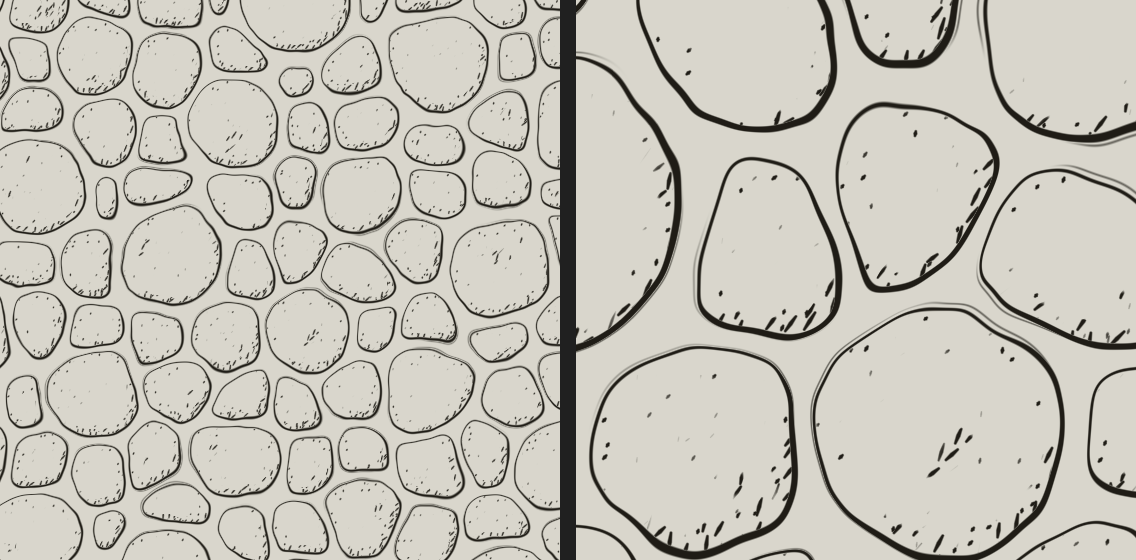
Left, the full canvas; right, a detail of the centre.
Write a WebGL 1 fragment shader that draws this texture.

```glsl
precision highp float;
// Hand-inked wall of rounded field stones with hatching and stipple.
uniform vec2 u_resolution;

const vec3 PAPER = vec3(0.85, 0.84, 0.80);
const vec3 INK = vec3(0.12, 0.11, 0.085);
const float STONES = 8.4;          // stone slots across the canvas
const float JITTER = 0.42;         // scatter of stone centres, in slots
const float GAP = 0.0055;          // half width of the joints
const float THIN = 0.0009;         // outline half width on the lit side
const float THICK = 0.0020;        // outline half width on the shaded side
const vec2 SHADE_DIR = vec2(0.55, -0.83);
const float HATCHES = 92.0;        // hatch cells across the canvas
const float DOTS = 78.0;           // stipple cells across the canvas
const float SLANT = 1.05;          // hatch angle in radians

float hash1(vec2 p) {
  return fract(sin(dot(p, vec2(127.1, 311.7))) * 43758.55);
}

vec2 hash2(vec2 p) {
  return vec2(hash1(p + 3.7), hash1(p.yx + 19.3));
}

// Layered sines, about -1 to 1.
float waves(vec2 p) {
  return 0.5 * sin(p.x + 1.7 * sin(p.y * 0.8))
       + 0.5 * sin(p.y * 1.3 - p.x * 0.6 + 1.4 * sin(p.x * 0.9 + 2.0));
}

// Centre (xy) and weight radius (z): every fifth slot holds a big stone
// that pushes its four neighbours outward.
vec3 stone(vec2 slot) {
  float kind = floor(mod(slot.x + 2.0 * slot.y + 0.5, 5.0));
  vec4 side = vec4(1.0) - step(0.5, abs(vec4(1.0, 4.0, 2.0, 3.0) - kind));
  vec2 push = 0.12 * vec2(side.x - side.y, side.z - side.w);
  float size = hash1(slot + 41.0);
  float radius = kind < 0.5 ? mix(0.55, 0.95, size) : mix(0.15, 0.5, size);
  return vec3(slot + 0.5 + push + JITTER * (hash2(slot) - 0.5), radius);
}

// Weighted cellular field: x is distance inside the rounded stone,
// yz is the outward direction.
vec3 stoneField(vec2 uv) {
  vec2 p = uv * STONES;
  p += 0.06 * vec2(waves(p * 3.1), waves(p.yx * 3.4 + 5.0));
  p += 0.008 * vec2(waves(p * 13.0), waves(p.yx * 14.0));
  vec2 base = floor(p);
  vec3 owner = vec3(0.0);
  float best = 1e5;
  for (int j = -2; j <= 2; j++)
    for (int i = -2; i <= 2; i++) {
      vec3 s = stone(base + vec2(float(i), float(j)));
      float power = dot(p - s.xy, p - s.xy) - s.z * s.z;
      if (power < best) { best = power; owner = s; }
    }
  // Soft minimum over the edges rounds the corners.
  float softness = mix(12.0, 6.5, smoothstep(0.2, 0.9, owner.z));
  float total = 0.0;
  vec2 outward = vec2(0.0);
  for (int j = -2; j <= 2; j++)
    for (int i = -2; i <= 2; i++) {
      vec3 s = stone(base + vec2(float(i), float(j)));
      vec2 across = s.xy - owner.xy;
      float span = length(across);
      if (span > 0.001) {
        float power = dot(p - s.xy, p - s.xy) - s.z * s.z;
        float weight = exp(-softness * (power - best) / (2.0 * span));
        total += weight;
        outward += weight * across / span;
      }
    }
  outward /= total;
  float slope = max(length(outward), 0.5);
  float inside = -log(total) / softness / STONES - GAP;
  return vec3(inside / slope, outward / slope);
}

// Scattered tapering strokes; density sets how many survive.
float strokes(vec2 uv, float count, float reach, float width, float density, float px) {
  vec2 base = floor(uv * count);
  float ink = 0.0;
  for (int j = -1; j <= 1; j++)
    for (int i = -1; i <= 1; i++) {
      vec2 cell = base + vec2(float(i), float(j));
      vec2 h = hash2(cell + count);
      float keep = smoothstep(0.0, 0.2, density - hash1(cell + 7.0));
      float angle = SLANT + 0.9 * (h.x - 0.5);
      vec2 dir = vec2(cos(angle), sin(angle));
      float halfLen = reach * mix(0.6, 1.1, h.y);
      vec2 offset = uv - (cell + 0.15 + 0.7 * h) / count;
      float along = clamp(dot(offset, dir), -halfLen, halfLen);
      float w = width * keep * (1.0 - 0.4 * abs(along) / halfLen);
      float dist = length(offset - dir * along);
      ink = max(ink, keep * (1.0 - smoothstep(w - px, w + px, dist)));
    }
  return ink;
}

float line(float dist, float width, float px) {
  return 1.0 - smoothstep(width - px, width + px, abs(dist));
}

void main() {
  float px = 1.0 / u_resolution.y;
  vec2 uv = gl_FragCoord.xy * px;
  vec3 field = stoneField(uv);
  float d = field.x;
  float shade = dot(field.yz, SHADE_DIR);
  float patches = waves(uv * 38.0);

  // Outline, heavier in shade, with a faint broken echo.
  float width = mix(THIN, THICK, smoothstep(-0.7, 0.7, shade + 0.4 * patches));
  float ink = line(d, width, px);
  float echo = line(d + 0.002 + 0.0018 * waves(uv * 24.0), 0.0005, px);
  ink = max(ink, 0.6 * echo * smoothstep(-0.2, 0.3, waves(uv * 17.0 + 4.0)));

  // Hatching along the shaded rim and in a few inner patches.
  float inside = smoothstep(0.0, 0.003, d);
  float rim = 1.0 - smoothstep(0.007, 0.019, d);
  float hatch = rim * smoothstep(0.05, 0.7, shade) * (0.75 + 0.35 * patches);
  hatch = max(hatch, 0.6 * smoothstep(0.6, 0.95, patches) * smoothstep(0.018, 0.035, d));
  ink = max(ink, inside * strokes(uv, HATCHES, 0.0058, 0.0013, hatch, px));

  // Stipple, denser towards the rim.
  float dots = mix(0.13, 0.48, 1.0 - smoothstep(0.008, 0.028, d));
  ink = max(ink, inside * strokes(uv, DOTS, 0.0013, 0.0012, dots, px));

  gl_FragColor = vec4(mix(PAPER, INK, ink), 1.0);
}
```
